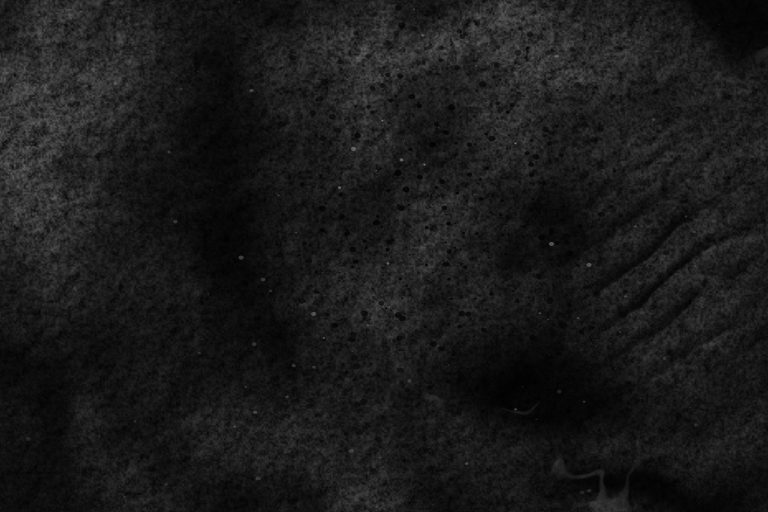
Reproduce this texture procedurally as a Shadertoy shader.

```glsl
// Dark weathered stone slab with mottled light, fine grit, pits, ridges and pale veins.
#define BASE_TONE 0.080
#define MOTTLE 1.15
#define GRIT 0.95
#define RELIEF 1.10
#define PIT_SCALE 42.0
#define PIT_DEPTH 0.80
#define SPECK_SCALE 21.0
#define SPECK_LIGHT 0.42
#define RIDGE_SCALE 14.0
#define RIDGE_DEPTH 0.75
#define VEIN_LIGHT 0.10

float hash(vec2 p) {
    vec3 q = fract(p.xyx * 0.1031);
    q += dot(q, q.yzx + 33.33);
    return fract((q.x + q.y) * q.z);
}

float noise(vec2 p) {
    vec2 i = floor(p), f = fract(p);
    f = f * f * (3.0 - 2.0 * f);
    return mix(mix(hash(i), hash(i + vec2(1, 0)), f.x),
               mix(hash(i + vec2(0, 1)), hash(i + vec2(1, 1)), f.x), f.y);
}

float fbm(vec2 p) {
    float sum = 0.0, amp = 0.5;
    for (int i = 0; i < 5; i++) {
        sum += amp * noise(p);
        p = mat2(1.6, 1.2, -1.2, 1.6) * p + 17.3;
        amp *= 0.5;
    }
    return sum / 0.97;
}

// Soft elliptical patch
float patchAt(vec2 p, vec2 center, vec2 radius) {
    vec2 d = (p - center) / radius;
    return exp(-dot(d, d));
}

// Broad light and shade across the slab
float broadTone(vec2 p) {
    float t = BASE_TONE;
    t += 0.115 * patchAt(p, vec2(0.13, 0.80), vec2(0.15, 0.30));
    t += 0.060 * patchAt(p, vec2(0.02, 0.50), vec2(0.10, 0.20));
    t += 0.100 * patchAt(p, vec2(0.78, 0.94), vec2(0.17, 0.10));
    t += 0.055 * patchAt(p, vec2(0.85, 0.60), vec2(0.33, 0.45));
    t += 0.060 * patchAt(p, vec2(1.30, 0.52), vec2(0.22, 0.16));
    t += 0.055 * patchAt(p, vec2(1.22, 0.86), vec2(0.20, 0.12));
    t += 0.050 * patchAt(p, vec2(0.62, 0.14), vec2(0.25, 0.15));
    t += 0.050 * patchAt(p, vec2(0.20, 0.21), vec2(0.06, 0.08));
    t += 0.070 * patchAt(p, vec2(1.20, 0.17), vec2(0.15, 0.06));
    t -= 0.065 * patchAt(p, vec2(0.43, 0.50), vec2(0.16, 0.25));
    t -= 0.045 * patchAt(p, vec2(0.08, 0.20), vec2(0.15, 0.20));
    t -= 0.090 * patchAt(p, vec2(1.04, 0.27), vec2(0.16, 0.12));
    t -= 0.075 * patchAt(p, vec2(1.28, 0.07), vec2(0.20, 0.07));
    t -= 0.075 * patchAt(p, vec2(1.45, 0.94), vec2(0.10, 0.12));
    t -= 0.070 * patchAt(p, vec2(1.03, 0.58), vec2(0.06, 0.04));
    return max(t, 0.022);
}

// Scattered irregular dots, one chance per cell
float dots(vec2 p, float scale, float chance, float minR, float maxR, float soft) {
    vec2 cell = floor(p * scale);
    float cover = 0.0;
    for (int y = -1; y <= 1; y++)
    for (int x = -1; x <= 1; x++) {
        vec2 c = cell + vec2(x, y);
        vec2 center = (c + vec2(hash(c + 3.7), hash(c + 51.2))) / scale;
        float size = hash(c + 91.4);
        float radius = mix(minR, maxR, size * size * size);
        float present = step(hash(c + 27.9), chance);
        float d = length((p - center) * vec2(1.0, 1.25)) - radius;
        cover = max(cover, present * (1.0 - smoothstep(-soft, soft, d)));
    }
    return cover;
}

void mainImage(out vec4 fragColor, in vec2 fragCoord) {
    vec2 p = fragCoord / iResolution.y;
    float soft = max(0.7 / iResolution.y, 0.0012);

    // Ragged patches
    vec2 warp = vec2(fbm(p * 5.0 + 4.0), fbm(p * 5.0 + 31.0)) - 0.5;
    float tone = broadTone(p + 0.28 * warp);
    tone *= max(1.0 + MOTTLE * (fbm(p * 7.0 + 9.0) - 0.5) * 1.5, 0.2);

    // Slanting ridges with one sharp edge
    float across = dot(p, vec2(-0.56, 0.83)) + 0.07 * warp.x;
    float s = fract(across * RIDGE_SCALE);
    float groove = smoothstep(0.0, 0.10, s) * (1.0 - smoothstep(0.12, 0.55, s));
    float ridgeArea = patchAt(p, vec2(1.28, 0.46), vec2(0.22, 0.19));
    float broken = smoothstep(0.35, 0.60, fbm(p * 9.0 + 63.0));
    tone *= 1.0 - RIDGE_DEPTH * groove * ridgeArea * broken;

    // Side-lit relief and fine grit
    vec2 bump = p * 48.0 + 12.0;
    float relief = fbm(bump) - fbm(bump + vec2(0.35, -0.35));
    float grit = 0.6 * noise(p * 170.0) + 0.7 * noise(p * 310.0 + 40.0) - 0.65;
    tone *= max(1.0 + RELIEF * relief + GRIT * grit, 0.1);

    // Pale broken veins
    float vein = abs(fbm(p * 3.0 + 22.0) - 0.5);
    float veinMask = smoothstep(0.52, 0.68, fbm(p * 4.0 + 77.0)) * smoothstep(0.5, 1.0, p.x);
    tone += VEIN_LIGHT * veinMask * (1.0 - smoothstep(0.003, 0.014, vein));

    // Dark pits and bright mineral specks
    float pitArea = 0.25 + 0.75 * patchAt(p, vec2(0.85, 0.60), vec2(0.42, 0.45));
    float pits = dots(p + 0.012 * warp, PIT_SCALE, 0.65, 0.0014, 0.0075, soft);
    tone *= 1.0 - PIT_DEPTH * pits * pitArea;
    float specks = dots(p, SPECK_SCALE, 0.22, 0.0008, 0.0050, soft);
    tone += SPECK_LIGHT * specks * pitArea * (0.4 + 0.6 * noise(p * 30.0));

    fragColor = vec4(vec3(clamp(tone, 0.0, 1.0)), 1.0);
}
```
